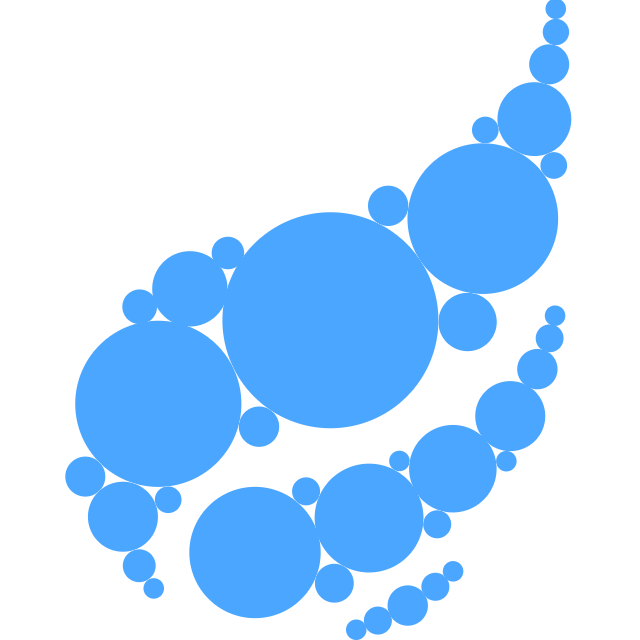
This background is drawn by a WebGL 2 fragment shader. Its source:

```glsl
#version 300 es
precision highp float;
// Blue discs in tangent strands, with small discs nested between them, on white.

#define GRID 768.0                      // units across the canvas
#define BLUE vec3(0.290, 0.650, 0.995)
#define WHITE vec3(1.0)
#define CROWN_RADIUS 45.2
#define CROWN_SINK 2.0                  // overlap of the crown discs

uniform vec2 u_resolution;
out vec4 outColor;

// A disc is vec3(center, radius).
float discDistance(vec2 p, vec3 disc) {
    return length(p - disc.xy) - disc.z;
}

// Disc touching the previous one along a heading in degrees.
vec3 nextDisc(vec3 disc, float radius, float heading, float sink) {
    float a = radians(heading);
    return vec3(disc.xy + (disc.z + radius - sink) * vec2(cos(a), sin(a)), radius);
}

// Disc touching both a and b; side is +1 left or -1 right of the way from a to b.
vec3 pocketDisc(vec3 a, vec3 b, float radius, float side, float sink) {
    float ra = a.z + radius - sink;
    float rb = b.z + radius - sink;
    vec2 along = b.xy - a.xy;
    float span = length(along);
    along /= span;
    float x = (span * span + ra * ra - rb * rb) / (2.0 * span);
    float h = sqrt(max(ra * ra - x * x, 0.0));
    return vec3(a.xy + along * x + side * h * vec2(-along.y, along.x), radius);
}

// Links hold radius, heading, left pocket radius, right pocket radius; zero means none.
float strandDistance(vec2 p, vec3 root, float sink, vec4 links[6]) {
    vec3 disc = root;
    float d = discDistance(p, disc);
    for (int i = 0; i < 6; i++) {
        vec4 link = links[i];
        if (link.x <= 0.0) break;
        vec3 next = nextDisc(disc, link.x, link.y, sink);
        d = min(d, discDistance(p, next));
        if (link.z > 0.0) d = min(d, discDistance(p, pocketDisc(disc, next, link.z, 1.0, 0.0)));
        if (link.w > 0.0) d = min(d, discDistance(p, pocketDisc(disc, next, link.w, -1.0, 0.0)));
        disc = next;
    }
    return d;
}

void main() {
    float unitsPerPixel = GRID / min(u_resolution.x, u_resolution.y);
    vec2 p = (gl_FragCoord.xy - 0.5 * u_resolution) * unitsPerPixel + 0.5 * GRID;

    vec3 heart = vec3(396.5, 383.7, 129.6);
    vec4 none = vec4(0.0);

    // Upper strand, rising to the top right
    float d = strandDistance(p, heart, 0.2, vec4[6](
        vec4(90.4, 33.7, 24.2, 35.0),
        vec4(44.3, 62.6, 16.0, 16.0),
        vec4(24.0, 74.9, 0.0, 0.0),
        vec4(15.8, 78.2, 0.0, 0.0),
        vec4(12.3, 90.4, 0.0, 0.0),
        none));

    // Upper strand, curling down to the lower left
    d = min(d, strandDistance(p, heart, -0.3, vec4[6](
        vec4(99.7, 205.9, 24.2, 0.0),
        vec4(42.0, 252.6, 16.0, 24.0),
        vec4(19.7, 288.4, 0.0, 0.0),
        vec4(12.3, 302.6, 0.0, 0.0),
        none, none)));

    // Crown disc above the left shoulder, with one disc on either flank
    vec3 shoulder = nextDisc(heart, 99.7, 205.9, 0.0);
    vec3 crown = pocketDisc(heart, shoulder, CROWN_RADIUS, -1.0, CROWN_SINK);
    d = min(d, discDistance(p, crown));
    d = min(d, discDistance(p, pocketDisc(heart, crown, 19.5, -1.0, CROWN_SINK)));
    d = min(d, discDistance(p, pocketDisc(crown, shoulder, 20.8, -1.0, CROWN_SINK)));

    // Middle strand
    d = min(d, strandDistance(p, vec3(306.0, 105.0, 78.8), 1.1, vec4[6](
        vec4(65.3, 16.8, 16.8, 23.3),
        vec4(52.5, 30.5, 12.3, 16.8),
        vec4(42.0, 42.5, 0.0, 12.3),
        vec4(24.2, 60.0, 0.0, 0.0),
        vec4(16.7, 68.3, 0.0, 0.0),
        vec4(12.3, 76.5, 0.0, 0.0))));

    // Short lower strand
    d = min(d, strandDistance(p, vec3(427.5, 12.3, 12.3), 0.9, vec4[6](
        vec4(16.8, 23.0, 0.0, 0.0),
        vec4(24.2, 26.7, 0.0, 0.0),
        vec4(16.8, 34.2, 0.0, 0.0),
        vec4(12.3, 41.1, 0.0, 0.0),
        none, none)));

    float coverage = clamp(0.5 - d / unitsPerPixel, 0.0, 1.0);
    outColor = vec4(mix(WHITE, BLUE, coverage), 1.0);
}
```
